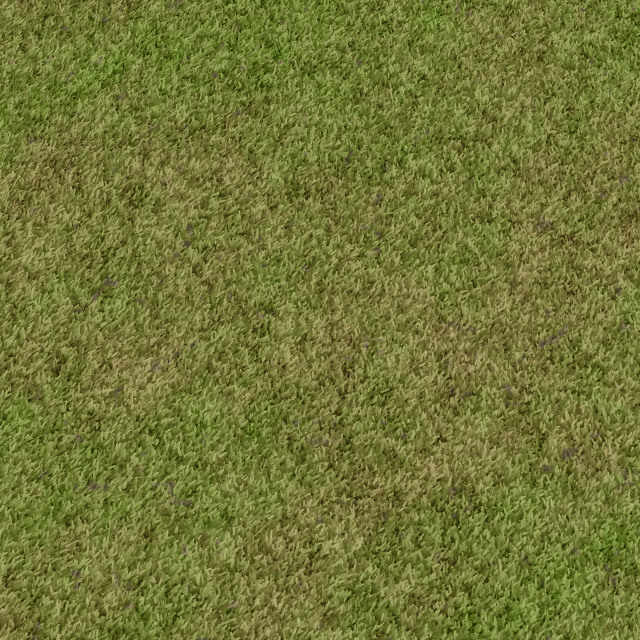
This texture is drawn by a WebGL 2 fragment shader. Its source:

```glsl
#version 300 es
precision highp float;
// Draws a mown meadow seen at a slant: short tufts, dry patches and bare soil along faint tracks.

uniform vec2 u_resolution;
out vec4 fragColor;

const float FORESHORTEN = 0.3;        // how much the tufts shrink towards the top
const float TUFT_CELL = 0.0085;       // spacing of tufts within one layer
const float TUFT_LENGTH = 0.0112;
const float TUFT_WIDTH = 0.0039;
const int TUFT_LAYERS = 3;
const float LEAN = 1.15;              // mean tuft direction, radians
const float LEAN_SPREAD = 1.6;
const float TONE_SPREAD = 1.0;        // contrast between tufts
const float TRACK_ANGLE = 0.56;
const float TRACK_SPACING = 0.17;
const float STRAW_CELL = 0.11;
const float STRAW_SHARE = 0.16;

const vec3 DEEP_SHADE = vec3(0.18, 0.19, 0.03);
const vec3 SHADE = vec3(0.32, 0.35, 0.10);
const vec3 GRASS = vec3(0.44, 0.47, 0.20);
const vec3 SUNLIT = vec3(0.57, 0.60, 0.33);
const vec3 TIP = vec3(0.67, 0.69, 0.43);
const vec3 SOIL = vec3(0.44, 0.39, 0.28);
const vec3 STRAW = vec3(0.63, 0.63, 0.43);
const vec3 DRY_SHIFT = vec3(0.11, -0.04, 0.09);

// Integer hash: three random values in 0..1 per cell and seed
vec3 hash3(ivec2 cell, int seed) {
    uvec3 v = uvec3(ivec3(cell, seed)) * 1664525u + 1013904223u;
    v.x += v.y * v.z; v.y += v.z * v.x; v.z += v.x * v.y;
    v ^= v >> 16u;
    v.x += v.y * v.z; v.y += v.z * v.x; v.z += v.x * v.y;
    return vec3(v >> 8u) / 16777216.0;
}

float noise(vec2 p, int seed) {
    ivec2 cell = ivec2(floor(p));
    vec2 f = fract(p);
    f = f * f * (3.0 - 2.0 * f);
    float low = mix(hash3(cell, seed).x, hash3(cell + ivec2(1, 0), seed).x, f.x);
    float high = mix(hash3(cell + ivec2(0, 1), seed).x, hash3(cell + ivec2(1, 1), seed).x, f.x);
    return mix(low, high, f.y);
}

vec2 heading(float angle) { return vec2(cos(angle), sin(angle)); }

// Coverage of a tapered stroke centred at the origin; y returns the position along it
vec2 stroke(vec2 p, vec2 dir, float len, float width, float pixel) {
    float along = clamp(dot(p, dir) / len + 0.5, 0.0, 1.0);
    float dist = length(p - dir * (along - 0.5) * len);
    float edge = dist - 0.5 * width * mix(1.15, 0.6, along);
    return vec2(smoothstep(0.7 * pixel, -0.7 * pixel, edge), along);
}

// Paints overlapping tufts, far ones first; x is tone, y is hue variation
vec2 paintTufts(vec2 ground, float pixel, vec2 canopy) {
    for (int layer = 0; layer < TUFT_LAYERS; layer++) {
        vec2 grid = ground / TUFT_CELL + 0.37 * float(layer);
        ivec2 home = ivec2(floor(grid));
        for (int j = 1; j >= -1; j--) {
            for (int i = -1; i <= 1; i++) {
                ivec2 cell = home + ivec2(i, j);
                vec3 place = hash3(cell, 10 + layer);
                vec3 look = hash3(cell, 20 + layer);
                vec2 offset = (grid - vec2(cell) - place.xy) * TUFT_CELL;
                vec2 dir = heading(LEAN + (place.z - 0.5) * LEAN_SPREAD);
                vec2 tuft = stroke(offset, dir, TUFT_LENGTH * mix(0.55, 1.0, look.y), TUFT_WIDTH, pixel);
                float tone = 0.58 + TONE_SPREAD * (look.x - 0.5) + 0.3 * (tuft.y - 0.5);
                canopy = mix(canopy, vec2(tone, look.z - 0.5), tuft.x);
            }
        }
    }
    return canopy;
}

vec3 grassColour(float tone) {
    vec3 colour = mix(DEEP_SHADE, SHADE, smoothstep(-0.08, 0.2, tone));
    colour = mix(colour, GRASS, clamp((tone - 0.18) / 0.32, 0.0, 1.0));
    colour = mix(colour, SUNLIT, clamp((tone - 0.5) / 0.36, 0.0, 1.0));
    return mix(colour, TIP, clamp((tone - 0.86) / 0.3, 0.0, 1.0));
}

void main() {
    // Slanted ground plane
    vec2 uv = gl_FragCoord.xy / u_resolution.y;
    float shrink = 1.0 - FORESHORTEN * uv.y;
    vec2 ground = vec2((uv.x - 0.5 * u_resolution.x / u_resolution.y) / shrink, -log(shrink) / FORESHORTEN);
    float pixel = 1.0 / (u_resolution.y * shrink);
    vec2 trackDir = heading(TRACK_ANGLE);
    vec2 lane = vec2(dot(ground, trackDir), dot(ground, vec2(-trackDir.y, trackDir.x)));

    // Tufts over a shaded understory, with soft clumps
    float understory = 0.2 + 0.5 * (noise(ground * 330.0, 1) - 0.5);
    vec2 canopy = paintTufts(ground, pixel, vec2(understory, 0.0));
    float clump = noise(ground * vec2(62.0, 46.0), 2) - 0.5;
    float tone = canopy.x + 0.3 * clump + 0.12 * (noise(ground * 17.0, 3) - 0.5);

    // Dry and lush patches
    float dryness = 0.55 * noise(lane * vec2(3.5, 7.0) + 4.0, 4) + 0.25 * noise(lane * vec2(11.0, 17.0), 5)
                  + 0.3 * noise(ground * 42.0, 6) - 0.5;
    vec3 colour = grassColour(tone) + DRY_SHIFT * (dryness + 0.3 * canopy.y);

    // Bare soil, more frequent along the tracks
    float trackGap = abs(fract(lane.y / TRACK_SPACING + 0.3) - 0.5) * TRACK_SPACING;
    float track = smoothstep(0.014, 0.002, trackGap) * smoothstep(0.4, 0.75, noise(lane * 4.0, 7));
    float wear = 0.68 * noise(ground * 36.0, 8) + 0.32 * noise(ground * 95.0, 9) + 0.16 * track;
    float bare = smoothstep(0.76, 0.92, wear);
    colour = mix(colour, SOIL * (0.6 + 0.65 * tone), 0.8 * bare);

    // Scattered loose straws
    ivec2 strawCell = ivec2(floor(ground / STRAW_CELL));
    vec3 straw = hash3(strawCell, 40);
    vec2 strawOffset = (fract(ground / STRAW_CELL) - mix(vec2(0.3), vec2(0.7), straw.xy)) * STRAW_CELL;
    float strawCover = stroke(strawOffset, heading(straw.x * 1.4), 0.032, 0.0018, pixel).x;
    colour = mix(colour, STRAW, 0.7 * strawCover * step(straw.z, STRAW_SHARE));

    fragColor = vec4(clamp(colour, 0.0, 1.0), 1.0);
}
```
